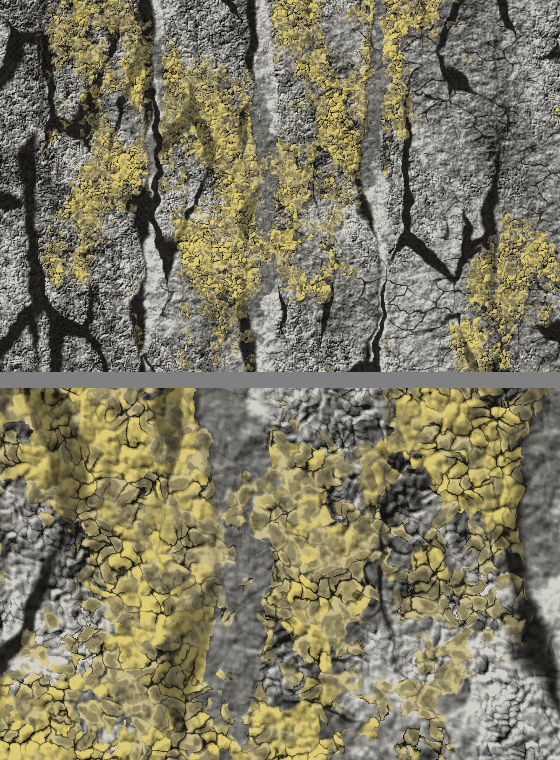
Top, the full canvas; bottom, a detail of the centre.
This texture is drawn by a Shadertoy shader. Its source:

```glsl
// Sunlit furrowed tree bark with grey crust and patches of yellow lichen.

const vec3 GREY_TINT = vec3(1.0, 0.995, 0.955);
const vec3 SHADOW = vec3(0.085, 0.08, 0.07);
const vec3 YELLOW = vec3(0.75, 0.69, 0.40);
const vec3 BROWN = vec3(0.56, 0.525, 0.38);
const float BARK_TONE = 0.51;
const float CRUST_TONE = 0.52;
const float FURROW_TONE = 0.72;
const float FURROW_SPACING = 0.307;
const float FURROW_START = 0.10;
const float LOBE_SCALE = 75.0;
const float CRUST_SCALE = 112.0;
const float LICHEN_LEVEL = 0.625;
const vec2 TO_LIGHT = vec2(-0.6, 0.8);
const float LIGHT_STEP = 0.004;

float hash(vec2 p) {
    return fract(sin(dot(p, vec2(127.1, 311.7))) * 43758.5453);
}

float noise(vec2 p) {
    vec2 i = floor(p), f = fract(p);
    f = f * f * (3.0 - 2.0 * f);
    return mix(mix(hash(i), hash(i + vec2(1, 0)), f.x),
               mix(hash(i + vec2(0, 1)), hash(i + vec2(1, 1)), f.x), f.y);
}

float fbm(vec2 p) {
    float sum = 0.0, amp = 0.52;
    for (int i = 0; i < 5; i++) {
        sum += amp * noise(p);
        p = mat2(1.6, 1.2, -1.2, 1.6) * p + 7.3;
        amp *= 0.5;
    }
    return sum;
}

// Cellular pattern: distance to centre, gap to the next cell, cell id
vec3 cells(vec2 p) {
    vec2 base = floor(p);
    float near = 9.0, next = 9.0, id = 0.0;
    for (int y = -1; y <= 1; y++)
    for (int x = -1; x <= 1; x++) {
        vec2 c = base + vec2(x, y);
        vec2 centre = c + vec2(hash(c), hash(c + 41.7));
        float d = length(p - centre);
        if (d < near) { next = near; near = d; id = hash(c + 13.1); }
        else next = min(next, d);
    }
    return vec3(near, next - near, id);
}

vec3 grains(vec2 p, float scale) {
    vec2 wobble = vec2(fbm(p * 55.0), fbm(p * 55.0 + 31.0)) - 0.5;
    return cells((p + 0.026 * wobble) * scale);
}

// Surface height: fibrous bark blended into lumpy grains
float relief(vec2 p, float rough, float scale) {
    float bark = 1.9 * fbm(p * vec2(48.0, 56.0));
    float d = grains(p, scale).x;
    float dome = 1.0 - 1.2 * d * d + 1.1 * fbm(p * 75.0);
    return mix(bark, dome, rough);
}

// Lichen density, fullest in the middle columns, ragged at the rim
float lichenDensity(vec2 p) {
    float middle = exp(-pow((p.x - 0.72) / 0.36, 2.0));
    float ragged = noise(p * 30.0) - 0.5;
    return fbm(p * vec2(8.0, 4.6) + 3.7) + 0.07 * middle + 0.14 * ragged;
}

void mainImage(out vec4 fragColor, in vec2 fragCoord) {
    vec2 p = fragCoord / iResolution.y;
    vec2 bend = p * vec2(5.0, 3.5);
    vec2 warp = vec2(fbm(bend + 11.0), fbm(bend + 29.0)) - 0.5;
    vec2 jag = vec2(fbm(p * 26.0), fbm(p * 26.0 + 5.0)) - 0.5;
    vec2 q = p + 0.07 * warp + 0.03 * jag;

    // Pale vertical furrows with a shadowed left wall
    float column = floor((q.x - FURROW_START) / FURROW_SPACING + 0.5);
    float across = q.x - FURROW_START - column * FURROW_SPACING;
    float middle = exp(-pow((p.x - 0.75) / 0.42, 2.0));
    float gap = noise(vec2(column * 5.3, p.y * 4.0));
    float halfWidth = 0.046 * middle * (0.45 + 0.75 * gap) - 0.004;
    float furrow = smoothstep(0.007, -0.007, abs(across) - halfWidth);
    float wallWidth = 0.034 * smoothstep(0.35, 0.85, noise(vec2(column * 9.1 + 2.0, p.y * 7.0)));
    float wall = smoothstep(0.007, -0.006, abs(across + halfWidth + 0.5 * wallWidth) - 0.5 * wallWidth);

    // Deep upright cracks between plates, thin cracks across them
    float crackWidth = 0.13 * smoothstep(0.40, 0.80, noise(p * vec2(8.0, 6.0) + 17.0));
    float plateGap = cells(q * vec2(6.5, 2.5) + 4.0).y;
    float deep = smoothstep(0.025, -0.025, plateGap - crackWidth);
    float thinGap = cells(q * vec2(11.0, 20.0)).y;
    float thin = smoothstep(0.08, 0.015, thinGap) * smoothstep(0.35, 0.65, noise(p * 14.0));

    // Where crust and lichen grow
    vec3 lobe = grains(p, LOBE_SCALE);
    float density = lichenDensity(p) + 0.16 * (lobe.z - 0.5) - 0.22 * furrow;
    float lichen = smoothstep(-0.012, 0.016, density - LICHEN_LEVEL);
    float overhang = smoothstep(0.0, 0.06, lichenDensity(p + TO_LIGHT * 0.013) - LICHEN_LEVEL);
    float crust = smoothstep(0.40, 0.58, fbm(p * 6.0 + 51.0) + 0.20 * (0.85 - p.x));
    crust *= 1.0 - 0.8 * furrow;
    float rough = max(crust, lichen);
    float scale = lichen > 0.5 ? LOBE_SCALE : CRUST_SCALE;
    vec3 grain = grains(p, scale);

    // Raking light over the relief
    float slope = relief(p, rough, scale) - relief(p + TO_LIGHT * LIGHT_STEP, rough, scale);
    float light = mix(0.8, 0.52, rough) * slope;
    float speckle = noise(p * 230.0) - 0.5;
    float grit = fbm(p * 62.0 + 19.0) - 0.5;
    float blotch = fbm(p * vec2(9.0, 5.0) + 73.0) - 0.5;
    float crevice = smoothstep(0.20, 0.02, grain.y) * rough * smoothstep(0.25, 0.7, noise(p * 45.0));

    // Grey bark, crust and furrow floor
    float tone = mix(BARK_TONE, CRUST_TONE, crust);
    tone += 0.65 * blotch + (0.25 + 0.45 * crust) * grit + 0.14 * (grain.z - 0.5) * crust;
    tone = mix(tone, FURROW_TONE + 0.25 * blotch + 0.4 * grit, furrow);
    tone += light + 0.26 * speckle - 0.22 * crevice;
    tone *= 1.0 - 0.7 * thin * (1.0 - rough) * (1.0 - 0.7 * furrow);
    tone *= 1.0 - 0.4 * overhang * (1.0 - lichen);
    vec3 color = clamp(tone, 0.08, 0.82) * GREY_TINT;

    // Yellow lobes and brown rimmed discs
    float disc = smoothstep(0.44, 0.54, 0.6 * fbm(p * 11.0 + 91.0) + 0.4 * lobe.z);
    vec3 discColor = BROWN * (0.88 + 0.35 * smoothstep(0.25, 0.45, lobe.x));
    vec3 lichenColor = mix(YELLOW, discColor, disc);
    float lichenLight = 1.0 + 1.3 * light + 0.35 * speckle + 0.6 * grit + 0.3 * blotch - 0.6 * crevice;
    color = mix(color, lichenColor * clamp(lichenLight, 0.14, 1.15), lichen);

    // Cast darkness in cracks and under walls
    float dark = max(deep, wall) * (1.0 - 0.5 * lichen);
    color = mix(color, SHADOW * (1.0 + 0.8 * speckle), 0.92 * dark);
    fragColor = vec4(color, 1.0);
}
```
